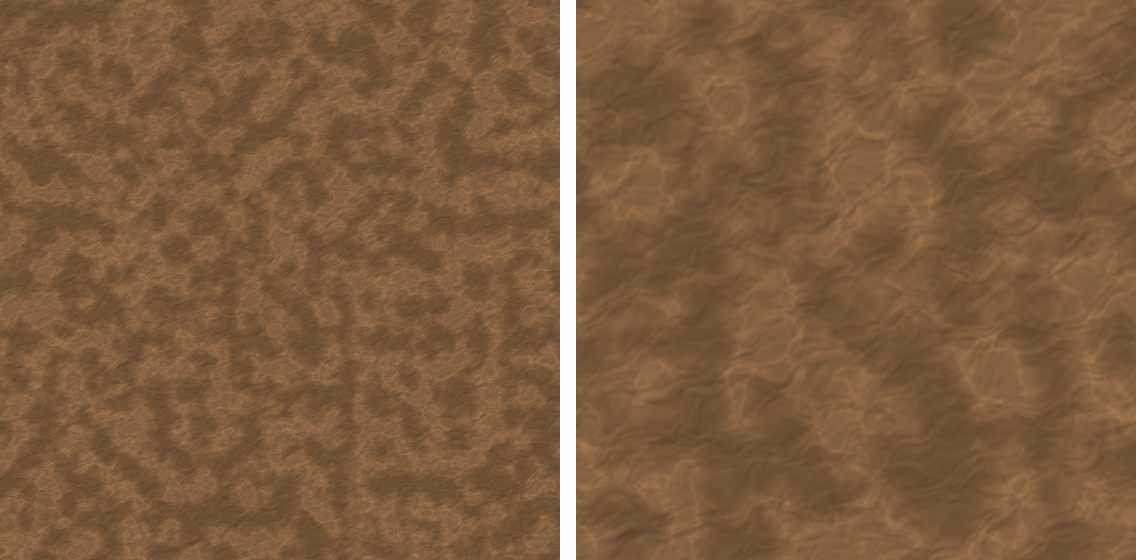
Left: the whole. Right: its middle third, enlarged.
A three.js fragment shader for this texture:

```glsl
// Weathered brown earth: ragged blotches, pale ring veins and a fine crinkled relief.
#define DARK vec3(0.408, 0.296, 0.192)
#define LIGHT vec3(0.582, 0.425, 0.287)
#define BLOTCH_SCALE 19.0
#define BLOTCH_CONTRAST 0.72
#define RING_LEVEL 0.25
#define RING_WIDTH 0.075
#define RING_STRENGTH 0.20
#define GRAIN_SCALE vec2(48.0, 76.0)
#define GRAIN_TILT 0.40
#define RELIEF 0.23
#define LIGHT_STEP vec2(-0.0007, 0.0019)

varying vec2 vUv;

// Random unit gradient for a lattice cell
vec2 cellGradient(vec2 cell) {
  vec3 h = fract(cell.xyx * vec3(0.1031, 0.1030, 0.0973));
  h += dot(h, h.yzx + 33.33);
  float angle = 6.28318 * fract((h.x + h.y) * h.z);
  return vec2(cos(angle), sin(angle));
}

float gradientNoise(vec2 p) {
  vec2 i = floor(p);
  vec2 f = p - i;
  vec2 u = f * f * f * (f * (f * 6.0 - 15.0) + 10.0);
  vec2 e = vec2(1.0, 0.0);
  float bottom = mix(dot(cellGradient(i), f),
                     dot(cellGradient(i + e), f - e), u.x);
  float top = mix(dot(cellGradient(i + e.yx), f - e.yx),
                  dot(cellGradient(i + 1.0), f - 1.0), u.x);
  return mix(bottom, top, u.y);
}

mat2 rotation(float angle) {
  float c = cos(angle);
  float s = sin(angle);
  return mat2(c, -s, s, c);
}

float fbm(vec2 p) {
  float sum = 0.0;
  float amplitude = 1.0;
  for (int i = 0; i < 5; i++) {
    sum += amplitude * gradientNoise(p);
    p = rotation(0.6) * p * 2.03 + 17.3;
    amplitude *= 0.5;
  }
  return sum;
}

// Surface height: creased folds plus three octaves of tilted grain
float surfaceHeight(vec2 p) {
  vec2 q = rotation(GRAIN_TILT) * p;
  vec2 bend = vec2(gradientNoise(p * 45.0 + 5.0), gradientNoise(p * 45.0 + 29.0));
  float height = 1.1 * abs(gradientNoise(q * vec2(24.0, 36.0) + 0.6 * bend));
  vec2 g = q * GRAIN_SCALE + 0.7 * bend + 31.0;
  float amplitude = 0.85;
  for (int i = 0; i < 3; i++) {
    height += amplitude * gradientNoise(g);
    g = rotation(0.15) * g * 1.85 + 41.7;
    amplitude *= 0.62;
  }
  return height;
}

// Pale outline where a field crosses the ring level
float ringVein(float field) {
  float d = abs(field - RING_LEVEL) / RING_WIDTH;
  return exp(-d * d * 2.0);
}

void main() {
  // Ragged patches, with outlines around their peaks
  float blotch = fbm(vUv * BLOTCH_SCALE);
  float drift = gradientNoise(vUv * 6.0 + 83.0);
  float base = smoothstep(-0.42, 0.48, blotch + 0.22 * drift);
  float tone = 0.11 + BLOTCH_CONTRAST * base;

  // Peaks sink back inside their outline
  tone -= 0.22 * smoothstep(RING_LEVEL, RING_LEVEL + 0.22, blotch);
  tone += RING_STRENGTH * ringVein(blotch);

  // A second, scattered set of loops
  float loops = fbm(vUv * 23.0 + 113.0);
  float patches = smoothstep(-0.1, 0.25, gradientNoise(vUv * 11.0 + 201.0));
  tone += RING_STRENGTH * patches * ringVein(loops);
  vec3 color = mix(DARK, LIGHT, tone);

  // Light grazing from above
  float slope = surfaceHeight(vUv) - surfaceHeight(vUv + LIGHT_STEP);
  color *= 1.0 + RELIEF * clamp(slope, -0.8, 0.5);

  gl_FragColor = vec4(color, 1.0);
}
```
